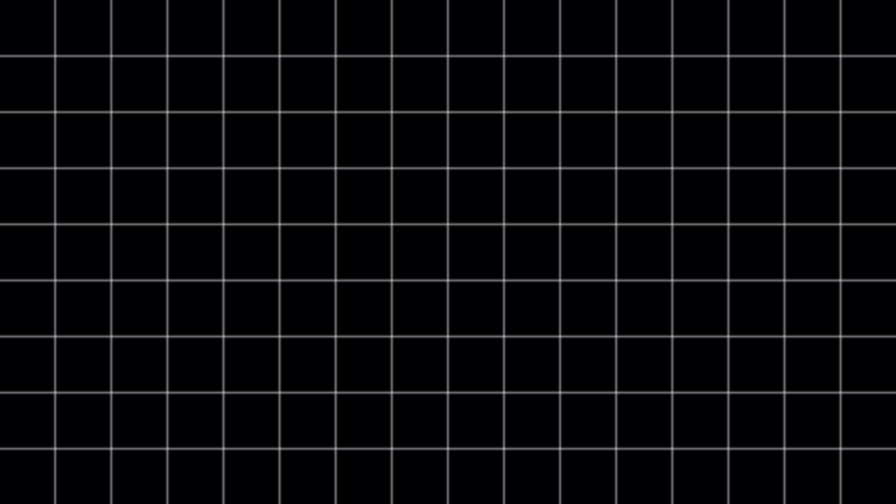
Write a Shadertoy shader that draws this pattern.

```glsl
// Thin grey grid on near-black: 16 by 9 square cells with soft ruled lines.
// Each axis finds its nearest inner line and shades it with a Gaussian profile;
// the canvas border itself carries no line.

// Soft line brightness; thin lines widen and dim to keep their energy at small sizes.
float softLine(float dist, float pixel) {
    float width = max(0.0245, 0.78 * pixel);
    float falloff = dist / width;
    return 0.42 * (0.0245 / width) * exp(-falloff * falloff);
}

void mainImage(out vec4 fragColor, in vec2 fragCoord) {
    vec2 cells = vec2(16.0, 9.0);
    vec2 p = fragCoord / iResolution.xy * cells;
    vec2 pixel = cells / iResolution.xy;

    // The ruling is spaced a hair wider than the cells and sits slightly low.
    vec2 middle = 0.5 * cells;
    vec2 grid = middle + (p - middle + vec2(0.002, 0.007)) / 1.0018;

    // Distance to the nearest inner line on each axis.
    vec2 nearest = clamp(round(grid), vec2(1.0), cells - 1.0);
    vec2 dist = abs(grid - nearest);

    // Screen blend makes the crossings a little brighter.
    float vertical = softLine(dist.x, pixel.x);
    float horizontal = softLine(dist.y, pixel.y);
    float ink = 1.0 - (1.0 - vertical) * (1.0 - horizontal);

    vec3 background = vec3(0.0, 0.0, 0.007);
    vec3 lineColor = vec3(0.99, 0.99, 1.0);
    fragColor = vec4(mix(background, lineColor, ink), 1.0);
}
```
